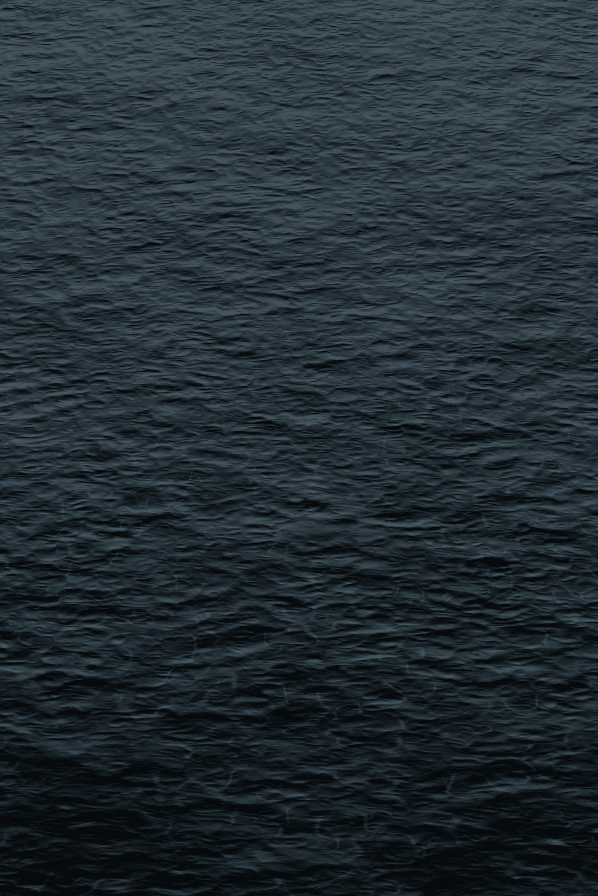
Reproduce this texture procedurally as a Shadertoy shader.

```glsl
const float HORIZON = 1.4;        // vanishing height, in canvas heights
const float FLATTENING = 2.9;     // width to height ratio of the waves
const float FINEST_DETAIL = 640.0;
const int WAVE_LAYERS = 6;

const vec3 ABYSS = vec3(0.022, 0.038, 0.047);
const vec3 DEEP_BLUE = vec3(0.125, 0.174, 0.203);
const vec3 SKY_SHEEN = vec3(0.272, 0.333, 0.372);

float hash(vec2 cell) {
    vec3 p = fract(cell.xyx * vec3(0.1031, 0.1030, 0.0973));
    p += dot(p, p.yzx + 33.33);
    return fract((p.x + p.y) * p.z);
}

float noise(vec2 p) {
    vec2 cell = floor(p);
    vec2 f = fract(p);
    f = f * f * (3.0 - 2.0 * f);
    float low = mix(hash(cell), hash(cell + vec2(1.0, 0.0)), f.x);
    float high = mix(hash(cell + vec2(0.0, 1.0)), hash(cell + vec2(1.0)), f.x);
    return mix(low, high, f.y);
}

// Sharp crests where the noise crosses its middle value
float crest(vec2 p) {
    return 1.0 - abs(2.0 * noise(p) - 1.0);
}

// Positive on the far side of a crest, negative on the face below it
float waveSlope(vec2 p) {
    return crest(p) - crest(p + vec2(0.0, 0.3));
}

// Thin broken line of light running along a crest
float crestLine(vec2 p) {
    float gaps = smoothstep(0.4, 0.75, noise(p * vec2(0.7, 0.5) + 53.0));
    return gaps * smoothstep(0.84, 0.98, crest(p));
}

// Sum of wave layers; the finest ones dissolve with distance
float waterSlope(vec2 plane, float distanceScale) {
    float total = 0.0;
    float frequency = 7.0;
    float tilt = 0.3;
    for (int i = 0; i < WAVE_LAYERS; i++) {
        float layer = float(i);
        float rows = frequency * FLATTENING;
        float visible = 1.0 - smoothstep(0.5, 1.0, rows * distanceScale / FINEST_DETAIL);
        float strength = 0.55 + 0.6 * sin(0.62 * layer);
        vec2 p = plane * vec2(frequency, rows);
        p.y += tilt * p.x + 0.9 * noise(p * 0.6 + 71.0);
        total += visible * strength * waveSlope(p + 19.7 * layer + 40.0);
        frequency *= 1.78;
        tilt *= -0.93;
    }
    return total;
}

vec3 waterColor(float tone) {
    vec3 shade = mix(ABYSS, DEEP_BLUE, smoothstep(-0.12, 0.55, tone));
    return mix(shade, SKY_SHEEN, smoothstep(0.3, 1.12, tone));
}

void mainImage(out vec4 fragColor, in vec2 fragCoord) {
    vec2 uv = fragCoord / iResolution.y;
    float centerX = 0.5 * iResolution.x / iResolution.y;

    // Perspective: waves shrink evenly toward the horizon
    float nearness = 1.0 - uv.y / HORIZON;
    float distanceScale = 1.0 / nearness;
    vec2 plane = vec2((uv.x - centerX) * distanceScale, -HORIZON * log(nearness));

    // Distant water mirrors more sky; broad swells darken it in patches
    float tone = mix(0.05, 0.79, pow(uv.y, 0.95));
    tone += 0.18 * (noise(plane * vec2(4.0, 14.0) + 9.0) - 0.5);
    float contrast = mix(0.42, 0.56, smoothstep(0.0, 0.4, uv.y));
    tone += contrast * waterSlope(plane, distanceScale);

    // Fine glints on the nearer crests
    vec2 ripple = plane * vec2(19.0, 62.0);
    ripple.y += 1.6 * noise(ripple * vec2(0.5, 0.3) + 17.0);
    float glints = crestLine(ripple + 0.25 * ripple.x * vec2(0.0, 1.0));
    glints += crestLine(ripple * 1.6 - 0.3 * ripple.x * vec2(0.0, 1.0) + 31.0);
    tone += 0.24 * glints * (1.0 - smoothstep(0.3, 0.85, uv.y));

    fragColor = vec4(waterColor(tone), 1.0);
}
```
